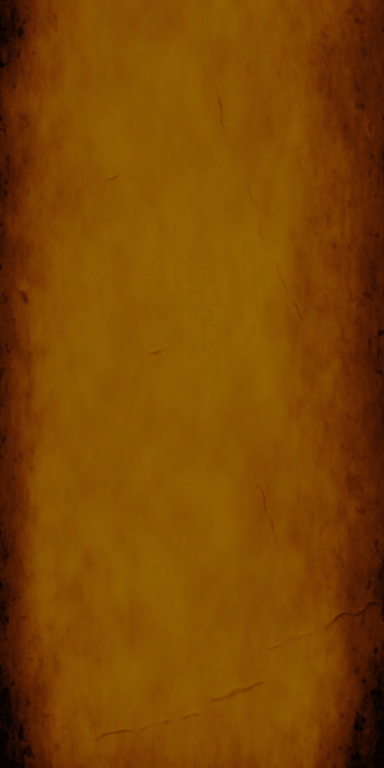
Write a Shadertoy shader that draws this texture.

```glsl
// Aged amber parchment with scorched sides, vertical fibres and faint creases.
// A wear value is summed from edge falloffs, layered noise, stains and
// wobbling line segments, then mapped through a gold-to-black colour ramp.

float hash(vec2 p) {
    return fract(sin(dot(p, vec2(127.1, 311.7))) * 43758.5453);
}

float noise(vec2 p) {
    vec2 i = floor(p), f = fract(p);
    f = f * f * (3.0 - 2.0 * f);
    return mix(mix(hash(i), hash(i + vec2(1, 0)), f.x),
               mix(hash(i + vec2(0, 1)), hash(i + vec2(1, 1)), f.x), f.y);
}

float fbm(vec2 p) {
    float sum = 0.0, amp = 0.5;
    for (int i = 0; i < 5; i++) {
        sum += amp * noise(p);
        p = mat2(1.9, 0.5, -0.5, 1.9) * p + 17.3;
        amp *= 0.5;
    }
    return sum;
}

// Soft elliptical stain
float stain(vec2 p, vec2 centre, vec2 radius) {
    vec2 d = (p - centre) / radius;
    return exp(-dot(d, d));
}

// Broken dark line with a pale lip along its upper side
float crease(vec2 p, vec2 a, vec2 b, float width) {
    p += 0.022 * (vec2(noise(p * 28.0), noise(p * 28.0 + 40.0)) - 0.5);
    vec2 ab = b - a, ap = p - a;
    float h = clamp(dot(ap, ab) / dot(ab, ab), 0.0, 1.0);
    vec2 off = ap - ab * h;
    float dark = exp(-dot(off, off) / (width * width));
    off.y -= 2.0 * width;
    float lip = exp(-dot(off, off) / (width * width * 2.0));
    return (dark - 0.35 * lip) * smoothstep(0.15, 0.9, noise(p * 35.0 + 9.0));
}

// Gold at 0, through rust, to near black at 1
vec3 wearColour(float wear) {
    vec3 ramp[7] = vec3[7](
        vec3(0.565, 0.365, 0.005), vec3(0.52, 0.29, 0.008),
        vec3(0.45, 0.20, 0.01), vec3(0.36, 0.13, 0.01),
        vec3(0.27, 0.09, 0.01), vec3(0.14, 0.04, 0.01),
        vec3(0.03, 0.01, 0.005));
    float s = clamp(wear, 0.0, 1.0) * 6.0;
    vec3 colour = ramp[0];
    for (int i = 1; i < 7; i++)
        colour = mix(colour, ramp[i], clamp(s - float(i - 1), 0.0, 1.0));
    return colour;
}

void mainImage(out vec4 fragColor, in vec2 fragCoord) {
    vec2 p = fragCoord / iResolution.x;
    p.y = fragCoord.y / iResolution.y * 2.0;

    float blotch = fbm(p * vec2(9.0, 4.5) + 3.0) - 0.48;
    float mottle = fbm(p * vec2(26.0, 15.0) + 31.0) - 0.48;
    float fibre = fbm(p * vec2(85.0, 22.0) + 7.0) - 0.48;
    float grain = noise(p * 130.0) - 0.5;

    // Scorched sides, wider on the right, with softly ragged inner borders
    float ragged = 1.0 + 0.4 * blotch + 0.3 * mottle;
    float leftWidth = (0.100 + 0.015 * stain(p, vec2(0, 0.1), vec2(1, 0.4))) * ragged;
    float rightWidth = (0.140 + 0.025 * stain(p, vec2(1, 1.3), vec2(1, 0.3))) * ragged;
    float right = max(1.0 - p.x, 0.0);
    float edge = 0.54 * exp(-pow(p.x / leftWidth, 1.5))
               + 0.51 * exp(-pow(right / rightWidth, 1.5))
               + 0.10 * exp(-p.x / 0.02) + 0.10 * exp(-right / 0.02);

    // Darkened corners, foot and shoulders
    float burn = 0.28 * stain(p, vec2(0.0, 0.0), vec2(0.13, 0.28))
               + 0.32 * stain(p, vec2(1.0, 0.0), vec2(0.12, 0.28))
               + 0.26 * stain(p, vec2(0.03, 1.90), vec2(0.06, 0.12))
               + 0.10 * stain(p, vec2(0.0, 0.52), vec2(0.06, 0.16))
               + 0.12 * stain(p, vec2(1.0, 0.46), vec2(0.08, 0.10))
               + 0.12 * stain(p, vec2(0.80, 1.85), vec2(0.18, 0.28))
               + 0.08 * stain(p, vec2(0.25, 2.0), vec2(0.30, 0.14))
               + 0.22 * exp(-p.y / 0.16);

    // Broad stains in the pale centre
    float tint = 0.09 * stain(p, vec2(0.34, 0.37), vec2(0.07, 0.08))
               + 0.08 * stain(p, vec2(0.22, 1.44), vec2(0.09, 0.12))
               + 0.08 * stain(p, vec2(0.42, 1.19), vec2(0.04, 0.10))
               + 0.07 * stain(p, vec2(0.67, 0.74), vec2(0.05, 0.18))
               - 0.04 * stain(p, vec2(0.52, 1.20), vec2(0.24, 0.60));

    // Long folds and short cracks
    float folds = 0.17 * crease(p, vec2(0.24, 0.08), vec2(0.52, 0.135), 0.005)
                + 0.17 * crease(p, vec2(0.56, 0.18), vec2(0.71, 0.23), 0.005)
                + 0.24 * crease(p, vec2(0.70, 0.31), vec2(0.99, 0.43), 0.005)
                + 0.11 * crease(p, vec2(0.64, 1.53), vec2(0.69, 1.37), 0.003)
                + 0.14 * crease(p, vec2(0.69, 1.37), vec2(0.81, 1.13), 0.003)
                + 0.13 * crease(p, vec2(0.67, 0.73), vec2(0.74, 0.55), 0.004)
                + 0.16 * crease(p, vec2(0.56, 1.77), vec2(0.595, 1.66), 0.004)
                + 0.22 * crease(p, vec2(0.52, 1.13), vec2(0.62, 1.155), 0.004)
                + 0.18 * crease(p, vec2(0.38, 1.085), vec2(0.44, 1.09), 0.004)
                + 0.15 * crease(p, vec2(0.26, 1.535), vec2(0.30, 1.545), 0.004)
                + 0.35 * crease(p, vec2(0.057, 1.24), vec2(0.075, 1.22), 0.008);

    // Pitted flakes gather where the sheet is worn
    float worn = clamp(edge + burn, 0.0, 1.0);
    float pits = smoothstep(0.58, 0.80, fbm(p * vec2(55.0, 36.0) + 60.0));
    float rough = 0.5 + worn;

    float wear = 0.045 + edge + burn + tint + folds
               + 0.22 * blotch + (0.20 * mottle + 0.24 * fibre) * (0.6 + worn)
               + 0.09 * grain * rough + 0.32 * pits * worn;
    vec3 colour = wearColour(wear);
    colour *= 1.0 + 0.10 * fibre + 0.05 * grain;
    fragColor = vec4(colour, 1.0);
}
```
